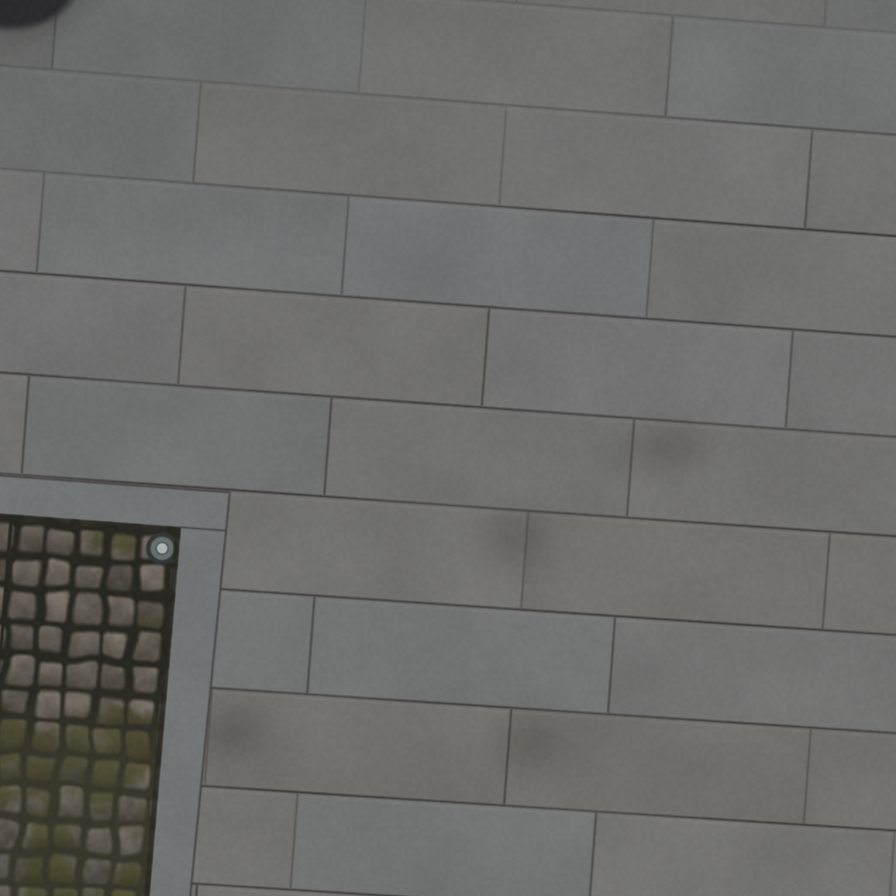
This texture is drawn by a Shadertoy shader. Its source:

```glsl
// Tilted grey stone paving with a steel-framed cobble bed in the lower left corner.

// Paving: y runs downward inside the drawing
const float ROW_START = 0.0729, ROW_HEIGHT = 0.1154, ROW_SHRINK = 0.0034;
const float ROW_TILT = 0.080, TILT_FADE = 0.0165, JOINT_LEAN = 0.075;
const float SLAB_LENGTH = 0.3432, LENGTH_FADE = 0.0012;
const float ODD_SHIFT = 0.0638, UPPER_SHIFT = 0.231, LOWER_SHIFT = 0.294;
const float JOINT_WIDTH = 0.0013;
const vec3 COOL_STONE = vec3(0.440, 0.446, 0.452);
const vec3 WARM_STONE = vec3(0.450, 0.442, 0.425);
const vec3 JOINT = vec3(0.235, 0.225, 0.222);

// Frame and bed
const vec2 FRAME_CORNER = vec2(0.2565, 0.5495);
const vec2 BED_CORNER = vec2(0.2018, 0.5885);
const vec2 COBBLE_SIZE = vec2(0.0352, 0.0365);
const vec2 COBBLE_ORIGIN = vec2(0.0163, 0.582);
const vec3 STEEL = vec3(0.445, 0.455, 0.458);
const vec3 COBBLE = vec3(0.400, 0.378, 0.345);
const vec3 MOSS = vec3(0.285, 0.280, 0.165);
const vec3 GAP = vec3(0.155, 0.152, 0.130);
const vec2 BOLT = vec2(0.181, 0.612);

float hash(vec2 cell) {
    uvec2 n = uvec2(ivec2(floor(cell)) + 4096);
    uint h = n.x * 1597334677u ^ n.y * 3812015801u;
    h = (h ^ (h >> 15)) * 2246822519u;
    h = (h ^ (h >> 13)) * 3266489917u;
    return float((h ^ (h >> 16)) & 65535u) / 65535.0;
}

float noise(vec2 p) {
    vec2 i = floor(p), f = fract(p);
    f = f * f * (3.0 - 2.0 * f);
    return mix(mix(hash(i), hash(i + vec2(1, 0)), f.x),
               mix(hash(i + vec2(0, 1)), hash(i + vec2(1, 1)), f.x), f.y);
}

float fbm(vec2 p) {
    float sum = 0.0, gain = 0.5;
    for (int i = 0; i < 4; i++) {
        sum += gain * noise(p);
        p = p * 2.03 + 17.0;
        gain *= 0.5;
    }
    return sum / 0.9375;
}

float below(float d, float edge, float blur) {
    return 1.0 - smoothstep(edge - blur, edge + blur, d);
}

float stain(vec2 p, vec2 center, vec2 size) {
    vec2 d = (p - center) / size;
    return exp(-dot(d, d));
}

vec3 paving(vec2 p, float blur) {
    // Slightly converging rows, then staggered slabs
    float u = (p.y - (ROW_TILT - TILT_FADE * p.y) * p.x - ROW_START) / ROW_HEIGHT;
    float v = u + ROW_SHRINK * u * u;
    float row = floor(v);
    float evenShift = row < 3.0 ? UPPER_SHIFT : LOWER_SHIFT;
    float shift = mod(row, 2.0) > 0.5 ? ODD_SHIFT : evenShift;
    float size = SLAB_LENGTH - LENGTH_FADE * row;
    float t = (p.x + JOINT_LEAN * p.y - shift) / size;
    vec2 slab = vec2(floor(t), row);

    // Stone tone, mottling and stains
    float lowerWarmth = 0.45 * smoothstep(3.5, 4.5, row) * (1.0 - mod(row, 2.0));
    float warmth = clamp(0.15 + 0.4 * hash(slab + 31.0) + lowerWarmth, 0.0, 1.0);
    vec3 color = mix(COOL_STONE, WARM_STONE, warmth);
    color += 0.016 * (hash(slab + 7.0) - 0.5) + 0.05 * (fbm(p * 11.0 + slab * 3.7) - 0.5);
    color -= 0.028 * below(p.y + 0.25 * p.x, 0.18, 0.25);
    float dirt = stain(p, vec2(0.59, 0.83), vec2(0.04, 0.035))
               + stain(p, vec2(0.74, 0.50), vec2(0.05, 0.03))
               + stain(p, vec2(0.57, 0.60), vec2(0.04, 0.04))
               + stain(p, vec2(0.26, 0.82), vec2(0.04, 0.03));
    color -= dirt * vec3(0.055, 0.057, 0.062);

    // Joints grow stronger away from the top
    float depth = smoothstep(0.12, 0.36, p.y + 0.12 * p.x);
    float rowDist = abs(fract(v + 0.5) - 0.5) * ROW_HEIGHT;
    float endDist = abs(fract(t + 0.5) - 0.5) * size;
    float wear = 0.65 + 0.35 * noise(vec2(p.x * 6.0, floor(v + 0.5) * 5.0));
    float rowLine = below(rowDist, JOINT_WIDTH, blur) * mix(0.3, 1.0, depth) * wear;
    float endWear = 0.35 + 0.45 * hash(vec2(floor(t + 0.5), row + 50.0));
    float endLine = below(endDist, JOINT_WIDTH, blur) * mix(0.55, 1.0, depth) * endWear;
    color += 0.018 * below(abs(fract(v) * ROW_HEIGHT - 0.005), 0.001, 0.002);
    return mix(color, JOINT, max(rowLine, endLine));
}

vec3 cobbleBed(vec2 p, float blur) {
    vec2 g = vec2(p.x + 0.085 * (p.y - BED_CORNER.y), p.y - 0.07 * p.x) - COBBLE_ORIGIN;
    g = g / COBBLE_SIZE + 0.22 * (vec2(noise(p * 38.0), noise(p * 38.0 + 90.0)) - 0.5);
    vec2 id = floor(g);
    vec2 jitter = vec2(hash(id + 3.0), hash(id + 13.0)) - 0.5;
    vec2 q = abs(fract(g) - 0.5 - 0.12 * jitter) - (0.25 + 0.06 * jitter.yx);
    float d = length(max(q, 0.0)) + min(max(q.x, q.y), 0.0) - 0.14;
    float moss = smoothstep(0.48, 0.68, fbm(p * 17.0 + 5.0));
    float silt = 0.6 * smoothstep(0.74, 0.86, p.y);
    vec3 stone = COBBLE * (0.82 + 0.3 * hash(id + 23.0)) + 0.14 * (fbm(p * 75.0) - 0.5);
    stone = mix(stone, MOSS, 0.75 * moss) * (1.08 - 0.3 * fract(g.y));
    vec3 gap = mix(GAP, mix(COBBLE, MOSS, 0.6) * 0.8, silt);
    vec3 color = mix(gap, stone, below(d, 0.0, 0.06 + blur * 15.0));

    // Net strand and bolt
    float strand = below(abs(p.x - 0.011 + 0.08 * (p.y - 0.6)), 0.002, blur);
    color = mix(color, GAP, strand * below(p.y, 0.74, 0.02));
    float r = length(p - BOLT);
    color = mix(color, vec3(0.19, 0.21, 0.21), below(r, 0.018, blur));
    color = mix(color, vec3(0.40, 0.43, 0.43), below(abs(r - 0.010), 0.003, blur));
    return mix(color, vec3(0.68, 0.70, 0.70), below(r, 0.006, blur));
}

void mainImage(out vec4 fragColor, in vec2 fragCoord) {
    vec2 p = fragCoord / iResolution.xy;
    p.y = 1.0 - p.y;
    float blur = 0.0008 + 0.7 / iResolution.y;
    vec3 color = paving(p, blur);

    // Frame: signed distances are negative inside
    float outerSide = p.x - FRAME_CORNER.x + 0.098 * (p.y - FRAME_CORNER.y);
    float outerTop = FRAME_CORNER.y - p.y + 0.0735 * (p.x - FRAME_CORNER.x);
    float innerSide = p.x - BED_CORNER.x + 0.0854 * (p.y - BED_CORNER.y);
    float innerTop = BED_CORNER.y - p.y + 0.075 * (p.x - BED_CORNER.x);
    float frame = max(outerSide, outerTop), bed = max(innerSide, innerTop);
    vec3 steel = STEEL + 0.035 * (fbm(p * 24.0) - 0.5);
    float seam = below(abs(innerTop), 0.001, blur) * step(0.0, innerSide);
    steel = mix(steel, JOINT, 0.75 * seam);
    color = mix(color, steel, below(frame, 0.0, blur));
    color = mix(color, JOINT, 0.75 * below(abs(frame), 0.0012, blur));
    color = mix(color, cobbleBed(p, blur), below(bed, 0.0, blur));
    color = mix(color, GAP, 0.8 * below(abs(bed + 0.003), 0.003, blur));

    // Dark object with its shadow at the upper left corner
    float object = length((p - vec2(0.012, -0.02)) / vec2(0.073, 0.052)) - 1.0;
    color *= 1.0 - 0.18 * below(object, 0.2, 0.5);
    color = mix(color, vec3(0.17, 0.17, 0.18), below(object, 0.0, 0.12));

    // Fine grain
    color += 0.018 * (noise(p * 260.0) - 0.5);
    fragColor = vec4(color, 1.0);
}
```
